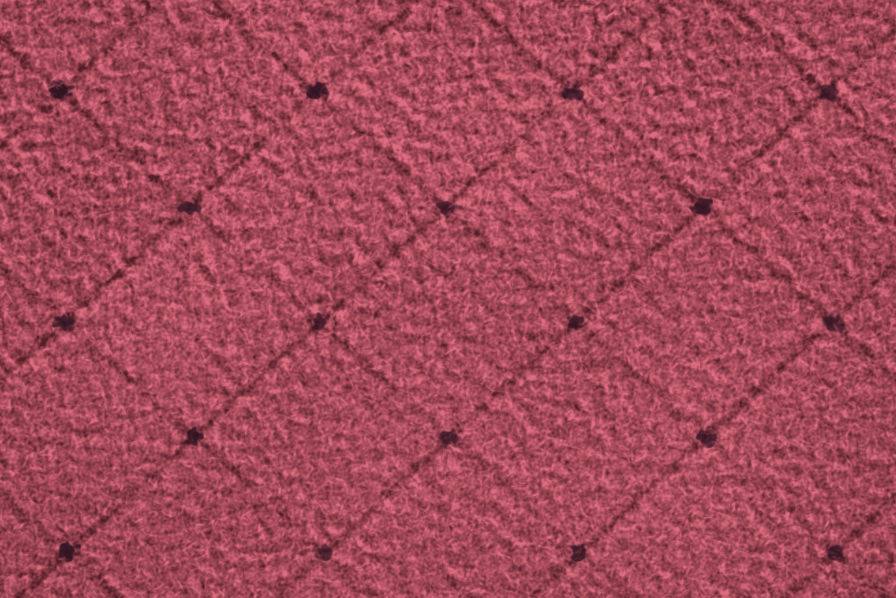
Give the GLSL for this texture, as a Shadertoy shader.

```glsl
// Crimson plush fabric quilted into slanted diamonds, with a dark pit at each corner.
// A skewed lattice places creases and pits; embossed gradient noise forms the tufts
// and stretched noise at several angles forms the fibres. Unit: canvas height.

const vec2 LATTICE_ORIGIN = vec2(0.746, 0.654);
const vec2 STEP_A = vec2(0.2175, -0.1925);      // down-right diamond side
const vec2 STEP_B = vec2(-0.2105, -0.1925);     // down-left diamond side
const vec2 LINE_SPACING = vec2(0.289, 0.284);   // gap between parallel creases
const vec2 CREASE_DEPTH = vec2(1.7, 1.5);       // down-left, down-right lines
const float CREASE_WIDTH = 0.0065;
const float CREASE_WOBBLE = 0.007;
const vec2 PIT_RADIUS = vec2(0.0185, 0.0145);
const float TUFT_SCALE = 46.0;
const float TUFT_GAIN = 2.7;
const vec2 FIBRE_SCALE = vec2(52.0, 150.0);
const int FIBRE_LAYERS = 4;
const float FIBRE_GAIN = 3.6;
const float GRAIN_SCALE = 160.0;
const float GRAIN_GAIN = 2.6;

const vec3 DEEP = vec3(0.40, 0.16, 0.20);
const vec3 PILE = vec3(0.65, 0.29, 0.35);
const vec3 TIP = vec3(0.82, 0.40, 0.47);
const vec3 PIT = vec3(0.17, 0.07, 0.13);

// Two random values in -1..1 for an integer cell.
vec2 hash2(vec2 cell) {
    const uint MUL = 1664525u;
    uvec2 v = uvec2(ivec2(cell) + 4096) * MUL + 1013904223u;
    v.x += v.y * MUL;
    v.y += v.x * MUL;
    v ^= v >> 16u;
    v.x += v.y * MUL;
    v.y += v.x * MUL;
    v ^= v >> 16u;
    return vec2(v & 0xffffu) / 32767.5 - 1.0;
}

float gradientNoise(vec2 p) {
    vec2 i = floor(p), f = p - i;
    vec2 u = f * f * f * (f * (f * 6.0 - 15.0) + 10.0);
    vec2 e = vec2(1.0, 0.0);
    float low = mix(dot(hash2(i), f), dot(hash2(i + e), f - e), u.x);
    float high = mix(dot(hash2(i + e.yx), f - e.yx), dot(hash2(i + 1.0), f - 1.0), u.x);
    return mix(low, high, u.y);
}

vec2 noise2(vec2 p) {
    return vec2(gradientNoise(p), gradientNoise(p + 71.3));
}

mat2 rotation(float a) {
    return mat2(cos(a), sin(a), -sin(a), cos(a));
}

// Height of the matted pile.
float tuftHeight(vec2 p) {
    vec2 q = p * TUFT_SCALE;
    return gradientNoise(q) + 0.6 * gradientNoise(q * 2.1 + 17.0);
}

// Lit slopes of the tufts, seen from the upper right.
float tuftRelief(vec2 p) {
    vec2 toLight = vec2(0.0032, 0.0048);
    return tuftHeight(p - toLight) - tuftHeight(p + toLight);
}

// Brightest of several layers of hair, each combed its own way.
float fibres(vec2 p) {
    float brightest = -1.0;
    for (int i = 0; i < FIBRE_LAYERS; i++) {
        float k = float(i);
        vec2 q = rotation(0.3 + 0.78 * k) * p * FIBRE_SCALE + 37.0 * k;
        brightest = max(brightest, gradientNoise(q));
    }
    return brightest - 0.22;
}

// Tone of the stitched lines: dark, worn grooves with a pale swell beside them.
float creaseTone(vec2 p, vec2 d) {
    vec2 wear = clamp(0.95 + 0.9 * noise2(p * 8.0), 0.5, 1.4);
    wear.y *= mix(0.7, 1.1, smoothstep(0.1, 0.7, p.y));
    vec2 groove = exp(-d * d / (CREASE_WIDTH * CREASE_WIDTH));
    vec2 offset = (d - vec2(0.016, -0.016)) / 0.012;
    vec2 swell = exp(-offset * offset);
    return dot(CREASE_DEPTH * wear, 0.3 * swell - groove);
}

// Coverage of the pit at a lattice corner, with ragged rim and uneven depth.
float pitMask(vec2 p, vec2 corner, mat2 lattice) {
    vec2 jitter = hash2(corner + 50.0);
    vec2 fromPit = p - LATTICE_ORIGIN - lattice * corner - 0.002 * jitter;
    float size = 0.9 + 0.1 * jitter.x;
    float edge = length(fromPit / PIT_RADIUS) / size + 1.1 * gradientNoise(p * 85.0);
    float softness = 0.2 + 0.5 / (iResolution.y * PIT_RADIUS.y);
    float hairOver = smoothstep(0.0, 0.35, fibres(p * 0.8 + 3.0));
    return (1.0 - smoothstep(1.0 - softness, 1.0 + softness, edge))
        * (0.8 + 0.18 * jitter.y) * (1.0 - 0.6 * hairOver);
}

void mainImage(out vec4 fragColor, in vec2 fragCoord) {
    vec2 p = fragCoord / iResolution.y;
    mat2 lattice = mat2(STEP_A, STEP_B);

    // Lattice position, wobbled so that the creases wander
    vec2 wobbled = p + CREASE_WOBBLE * (noise2(p * 14.0) + 0.7 * noise2(p * 50.0));
    vec2 cell = inverse(lattice) * (wobbled - LATTICE_ORIGIN);
    vec2 corner = round(cell);

    // Pile: tufts are coarser toward the top, fibres curl with the warp
    vec2 curled = p + 0.009 * noise2(p * 38.0);
    float coarse = 0.85 + 0.3 * smoothstep(0.2, 1.0, p.y) + 0.4 * gradientNoise(p * 4.0);
    float tone = TUFT_GAIN * coarse * tuftRelief(curled)
        + FIBRE_GAIN * fibres(curled)
        + GRAIN_GAIN * gradientNoise(p * GRAIN_SCALE);

    // Broad shading and creases
    vec2 centered = fragCoord / iResolution.xy - 0.5;
    tone += 0.25 - 1.1 * dot(centered, centered) + 0.6 * gradientNoise(p * 3.0 + 9.0);
    tone += creaseTone(p, (cell - corner) * LINE_SPACING);

    vec3 color = mix(PILE, DEEP, clamp(-tone / 2.6, 0.0, 1.3));
    color = mix(color, TIP, clamp(tone / 1.8, 0.0, 1.25));
    color = mix(color, PIT, pitMask(p, corner, lattice));
    fragColor = vec4(color, 1.0);
}
```
